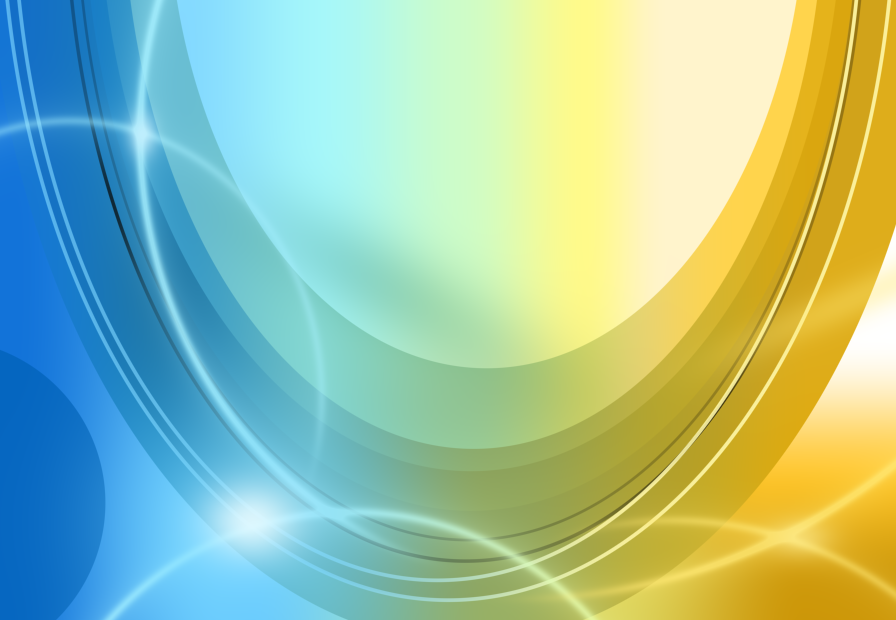
Write a WebGL 2 fragment shader that draws this background.

```glsl
#version 300 es
precision highp float;

uniform vec2 u_resolution;
out vec4 outColor;

// Approximate signed distance to an axis-aligned ellipse
float ellipse(vec2 p, vec2 center, vec2 radii) {
    vec2 q = p - center;
    float k = length(q / radii);
    return k * (k - 1.0) / max(length(q / (radii * radii)), 1e-4);
}

// Nested bowls share one height for their centers
float bowl(vec2 p, float centerX, vec2 radii) {
    return ellipse(p, vec2(centerX, 1.189), radii);
}

float fill(float d) {
    float aa = 0.75 / u_resolution.y;
    return 1.0 - smoothstep(-aa, aa, d);
}

float stroke(float d, float halfWidth) {
    return fill(abs(d) - halfWidth);
}

float glow(vec2 p, vec2 center, vec2 size) {
    vec2 q = (p - center) / size;
    return exp(-dot(q, q));
}

// Bright core with a wide soft halo
float lightArc(float d) {
    return 0.55 * exp(-pow(d / 0.008, 2.0)) + 0.35 * exp(-abs(d) / 0.028);
}

vec3 innerSky(float x) {
    vec3 c = mix(vec3(0.22, 0.62, 0.94), vec3(0.50, 0.84, 1.0), smoothstep(0.0, 0.28, x));
    c = mix(c, vec3(0.65, 0.97, 0.98), smoothstep(0.26, 0.54, x));
    c = mix(c, vec3(0.81, 0.99, 0.78), smoothstep(0.50, 0.77, x));
    c = mix(c, vec3(1.0, 0.98, 0.54), smoothstep(0.74, 0.95, x));
    return mix(c, vec3(1.0, 0.955, 0.80), smoothstep(0.94, 1.08, x));
}

vec3 bandColor(float x) {
    vec3 c = mix(vec3(0.08, 0.46, 0.83), vec3(0.10, 0.52, 0.75), smoothstep(0.0, 0.27, x));
    c = mix(c, vec3(0.38, 0.70, 0.73), smoothstep(0.25, 0.54, x));
    c = mix(c, vec3(0.58, 0.67, 0.37), smoothstep(0.50, 0.80, x));
    c = mix(c, vec3(0.74, 0.66, 0.16), smoothstep(0.80, 1.12, x));
    return mix(c, vec3(0.86, 0.65, 0.03), smoothstep(1.08, 1.32, x));
}

vec3 outerColor(vec2 p) {
    vec3 c = mix(vec3(0.07, 0.45, 0.85), vec3(0.40, 0.78, 0.99), smoothstep(0.02, 0.36, p.x));
    c = mix(c, vec3(0.62, 0.88, 0.78), smoothstep(0.40, 0.66, p.x));
    c = mix(c, vec3(0.86, 0.83, 0.36), smoothstep(0.62, 1.0, p.x));
    c = mix(c, vec3(0.80, 0.59, 0.03), smoothstep(0.98, 1.30, p.x));
    vec3 amber = mix(vec3(1.0, 0.77, 0.15), vec3(1.0), smoothstep(0.20, 0.46, p.y));
    return mix(c, amber, smoothstep(0.05, 0.26, p.y) * smoothstep(1.0, 1.25, p.x));
}

void main() {
    vec2 p = gl_FragCoord.xy / u_resolution.y;
    float warm = smoothstep(0.45, 1.05, p.x);

    // Outer field with a deep blue disc
    vec3 col = outerColor(p);
    float disc = ellipse(p, vec2(-0.094, 0.189), vec2(0.264));
    col = mix(col, vec3(0.0, 0.38, 0.72), 0.75 * fill(disc));

    // Wide bowl, stepped in tone toward its middle
    vec3 band = bandColor(p.x);
    float rim = bowl(p, 0.751, vec2(0.777, 1.226));
    col = mix(col, band, 0.92 * fill(rim));
    col *= 1.0 - 0.06 * fill(bowl(p, 0.723, vec2(0.721, 1.157)));
    col = mix(col, band * 1.02, 0.6 * fill(bowl(p, 0.760, vec2(0.625, 1.013))));
    col *= 1.0 - 0.14 * glow(p, vec2(0.28, 0.56), vec2(0.10, 0.18));

    // Pale center, with two translucent borders
    vec3 sky = innerSky(p.x);
    vec3 border = mix(sky * vec3(0.79, 0.87, 0.82), vec3(1.0, 0.83, 0.30), smoothstep(0.85, 1.2, p.x));
    col = mix(col, mix(band, border, 0.28), fill(bowl(p, 0.760, vec2(0.600, 0.949))));
    col = mix(col, border, fill(bowl(p, 0.764, vec2(0.566, 0.913))));
    col = mix(col, sky, fill(bowl(p, 0.785, vec2(0.515, 0.783))));

    // Soft shadow sweeping through the center
    vec2 s = p - vec2(0.62, 0.54);
    s = vec2(s.x * 0.88 + s.y * -0.47, s.x * 0.47 + s.y * 0.88);
    col *= 1.0 - vec3(0.22, 0.14, 0.16) * glow(s, vec2(0.0), vec2(0.25, 0.075));
    col *= 1.0 - 0.10 * glow(p, vec2(0.76, 0.34), vec2(0.20, 0.12));

    // Dark hairlines
    float darkA = stroke(bowl(p, 0.751, vec2(0.645, 1.094)), 0.0028);
    float darkB = stroke(bowl(p, 0.755, vec2(0.632, 1.060)), 0.0022);
    float accent = glow(p, vec2(0.19, 0.67), vec2(0.08, 0.12)) + glow(p, vec2(1.11, 0.32), vec2(0.14));
    col *= 1.0 - darkA * (0.28 + 0.5 * min(accent, 1.0));
    col *= 1.0 - 0.22 * darkB;

    // Light hairlines
    float lines = stroke(bowl(p, 0.706, vec2(0.685, 1.125)), 0.0030);
    lines = max(lines, stroke(bowl(p, 0.723, vec2(0.721, 1.157)), 0.0030));
    vec3 lineColor = mix(vec3(0.48, 0.83, 1.0), vec3(1.0, 0.97, 0.66), warm);
    col = mix(col, lineColor, lines * mix(0.65, 0.9, warm));

    // Luminous crossing arcs
    float cool = lightArc(ellipse(p, vec2(0.875, 0.783), vec2(0.649, 0.717)))
        * (1.0 - smoothstep(0.42, 0.75, p.x));
    cool += 0.55 * lightArc(ellipse(p, vec2(0.113, 0.358), vec2(0.406, 0.447)))
        * smoothstep(0.18, 0.38, p.y);
    cool += 0.9 * lightArc(ellipse(p, vec2(0.566, -0.349), vec2(0.523)));
    float gold = lightArc(ellipse(p, vec2(0.830, 1.011), vec2(0.977))) * smoothstep(0.75, 1.2, p.x)
        * (1.0 - smoothstep(0.24, 0.38, p.y));
    gold += 0.65 * lightArc(ellipse(p, vec2(1.085, -0.4415), vec2(0.602))) * smoothstep(0.85, 1.15, p.x);
    float ray = p.y - 0.43 - 0.42 * (p.x - 1.17);
    gold += 0.4 * exp(-pow(ray / 0.035, 2.0)) * smoothstep(1.02, 1.38, p.x);
    col = mix(col, mix(vec3(0.65, 0.94, 1.0), vec3(0.92, 1.0, 0.66), warm), min(cool, 0.85));
    col = mix(col, vec3(1.0, 0.91, 0.45), min(gold, 0.8));

    // Flares where the arcs meet
    col = mix(col, vec3(0.48, 0.86, 1.0), 0.65 * glow(p, vec2(0.38, 0.16), vec2(0.20, 0.17)));
    col = mix(col, vec3(0.93, 0.99, 1.0), 0.85 * glow(p, vec2(0.406, 0.160), vec2(0.075, 0.06)));
    col = mix(col, vec3(0.80, 0.95, 1.0), 0.75 * glow(p, vec2(0.230, 0.783), vec2(0.022, 0.035)));
    col = mix(col, vec3(1.0, 0.95, 0.62), 0.5 * glow(p, vec2(1.292, 0.132), vec2(0.05, 0.03)));

    outColor = vec4(clamp(col, 0.0, 1.0), 1.0);
}
```
